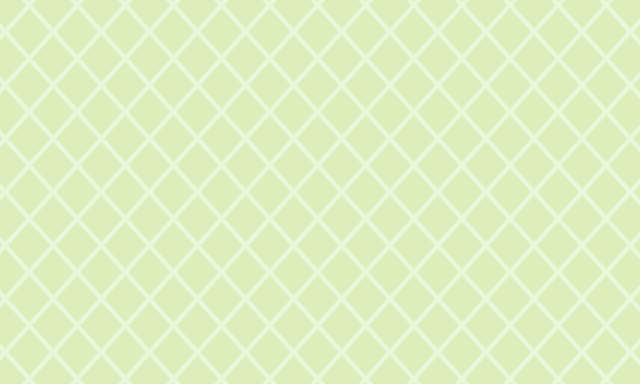
Write a Shadertoy shader that draws this pattern.

```glsl
// Diagonal lattice of pale mint lines over a soft green ground.

const vec3  GROUND_COLOR = vec3(0.867, 0.930, 0.732);
const vec3  LINE_COLOR   = vec3(0.914, 0.971, 0.853);
const vec2  REPEATS      = vec2(13.31, 7.19);    // diamonds across and down
const vec2  CROSSING     = vec2(0.4965, 0.5696); // one crossing, as canvas fraction
const float LINE_WIDTH   = 0.0117;               // in canvas heights
const float EDGE_SOFT    = 0.0024;               // half width of the edge ramp

// Distance from a phase to the nearest whole number.
vec2 nearestLine(vec2 phase) {
    return abs(fract(phase + 0.5) - 0.5);
}

void mainImage(out vec4 fragColor, in vec2 fragCoord) {
    vec2 uv = fragCoord / iResolution.xy;
    vec2 cell = (uv - CROSSING) * REPEATS;

    // Perpendicular gap between parallel lines, in canvas heights
    vec2 period = vec2(iResolution.x / iResolution.y, 1.0) / REPEATS;
    float spacing = 1.0 / length(1.0 / period);

    // Rising and falling diagonals; their union forms the lattice
    vec2 lineDist = nearestLine(vec2(cell.x + cell.y, cell.x - cell.y)) * spacing;
    float edge = min(lineDist.x, lineDist.y) - 0.5 * LINE_WIDTH;

    // Keep the edge ramp at least about one pixel wide
    float soft = max(EDGE_SOFT, 0.75 / iResolution.y);
    float coverage = 1.0 - smoothstep(-soft, soft, edge);

    fragColor = vec4(mix(GROUND_COLOR, LINE_COLOR, coverage), 1.0);
}
```
